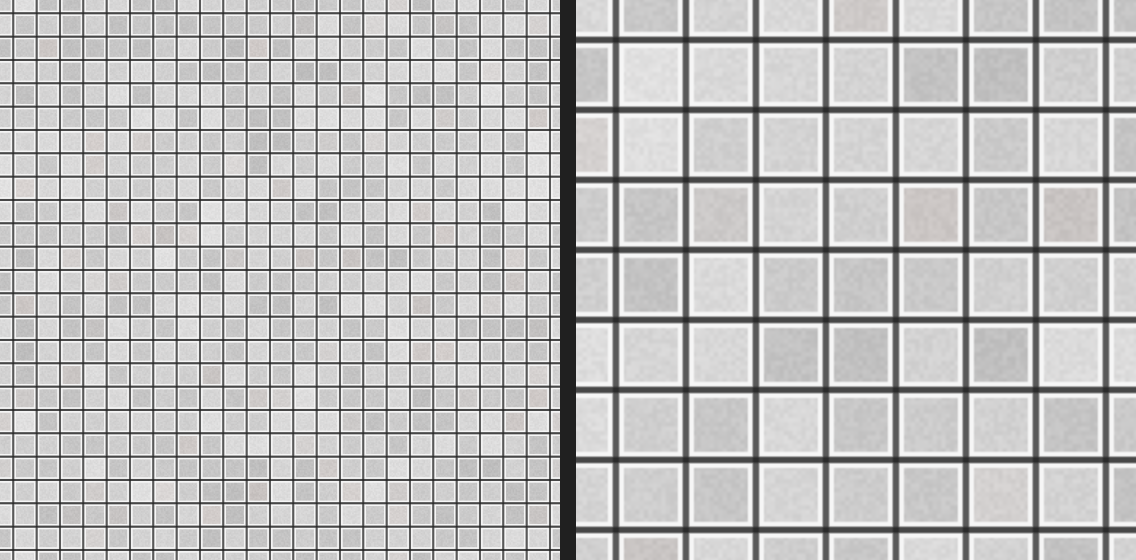
Left: the whole. Right: its middle third, enlarged.
Reproduce this pattern procedurally as a WebGL 2 fragment shader.

```glsl
#version 300 es
precision highp float;

#define REPEATS 24.0
#define LINE_OFFSET vec2(0.57, 0.43)
#define GROUT_HALF 0.046
#define RIM_END 0.115
#define SOFTNESS 0.022
#define GROUT_SHADE vec2(0.36, 0.29)
#define RIM_COLOR vec3(0.965)
#define TONE_RANGE vec2(0.752, 0.868)
#define CLUMP_AMOUNT 0.05
#define WARM_SHARE 0.12
#define GRAIN_CELLS 384.0
#define GRAIN_AMOUNT 0.05

uniform vec2 u_resolution;
out vec4 fragColor;

// Integer hash: lattice cell and seed to [0, 1]
float hash(vec2 cell, uint seed) {
    uvec2 q = uvec2(cell);
    uint h = q.x * 1597334677u ^ q.y * 3812015801u ^ seed * 2654435769u;
    h = (h ^ (h >> 16)) * 2246822519u;
    h = (h ^ (h >> 13)) * 3266489917u;
    h ^= h >> 16;
    return float(h >> 8) / 16777215.0;
}

// Value noise that wraps after a whole number of cells
float wrappedNoise(vec2 uv, float cells) {
    vec2 p = uv * cells;
    vec2 i = floor(p);
    vec2 f = fract(p);
    f = f * f * (3.0 - 2.0 * f);
    vec2 lo = mod(i, cells);
    vec2 hi = mod(i + 1.0, cells);
    float bottom = mix(hash(lo, 7u), hash(vec2(hi.x, lo.y), 7u), f.x);
    float top = mix(hash(vec2(lo.x, hi.y), 7u), hash(hi, 7u), f.x);
    return mix(bottom, top, f.y);
}

// Face colour of one tile: clumped grey tone, sometimes tinted warm
vec3 tileColor(vec2 id) {
    float tone = mix(TONE_RANGE.x, TONE_RANGE.y, hash(id, 1u));
    tone += CLUMP_AMOUNT * (wrappedNoise((id + 0.5) / REPEATS, 8.0) - 0.5);
    float warm = step(1.0 - WARM_SHARE, hash(id, 2u)) * mix(0.3, 1.0, hash(id, 3u));
    vec3 neutral = vec3(tone) + vec3(0.002, 0.0, 0.0);
    vec3 tinted = vec3(0.5 * (tone + 0.78)) + vec3(0.010, -0.012, -0.020);
    return mix(neutral, tinted, warm);
}

void main() {
    vec2 uv = gl_FragCoord.xy / u_resolution;
    vec2 p = uv * REPEATS - LINE_OFFSET;
    vec2 id = mod(floor(p), REPEATS);
    vec2 f = fract(p);
    vec2 lineDist = min(f, 1.0 - f);
    vec2 soft = max(vec2(SOFTNESS), 0.55 * REPEATS / u_resolution);

    // Grainy face inside a pale rim
    vec3 face = tileColor(id);
    face += GRAIN_AMOUNT * (wrappedNoise(uv, GRAIN_CELLS) - 0.5);
    vec2 inside = smoothstep(RIM_END - soft, RIM_END + soft, lineDist);
    vec3 color = mix(RIM_COLOR, face, inside.x * inside.y);

    // Dark grout, deeper where lines cross
    vec2 clear = smoothstep(GROUT_HALF - soft, GROUT_HALF + soft, lineDist);
    vec2 shade = mix(GROUT_SHADE, vec2(1.0), clear);
    color *= min(shade.x, shade.y) * sqrt(max(shade.x, shade.y));

    fragColor = vec4(color, 1.0);
}
```
